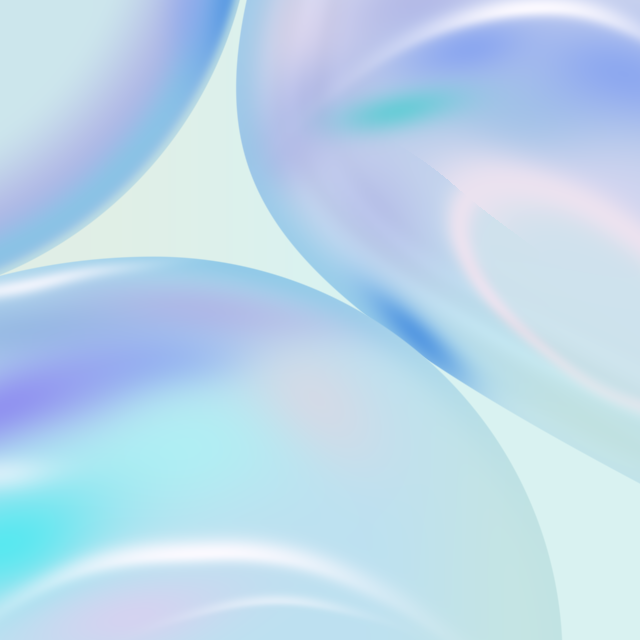
Reproduce this background procedurally as a WebGL 2 fragment shader.

```glsl
#version 300 es
precision highp float;
// Three large iridescent glass bubbles nearly touching over a pale mint field.
// Each outline is an analytic curve; soft rotated washes tint the film inside,
// and parabolic arcs, rim falloffs and gentle gradient noise shape the light.

#define EDGE_PIXELS 1.0
#define FOLD_SCALE 9.0
#define FOLD_AMOUNT 0.035
#define WARP 0.012
#define ARC_GLOW 0.97

uniform vec2 u_resolution;
out vec4 fragColor;

const vec3 WHITE = vec3(0.99, 0.98, 1.0);
const vec3 PALE = vec3(0.80, 0.90, 0.925);
const vec3 ICE = vec3(0.74, 0.88, 0.94);
const vec3 SAGE = vec3(0.77, 0.895, 0.89);
const vec3 AQUA = vec3(0.69, 0.94, 0.955);
const vec3 CYAN = vec3(0.33, 0.91, 0.94);
const vec3 TEAL = vec3(0.36, 0.80, 0.83);
const vec3 SKY = vec3(0.52, 0.77, 0.90);
const vec3 BLUE = vec3(0.31, 0.58, 0.88);
const vec3 PERIWINKLE = vec3(0.54, 0.65, 0.94);
const vec3 VIOLET = vec3(0.56, 0.56, 0.94);
const vec3 LAVENDER = vec3(0.69, 0.71, 0.90);
const vec3 PINK = vec3(0.90, 0.85, 0.92);

vec2 gradientAt(vec2 cell) {
    float h = fract(sin(dot(cell, vec2(127.1, 311.7))) * 43758.5) * 6.2832;
    return vec2(cos(h), sin(h));
}

float gradientNoise(vec2 p) {
    vec2 i = floor(p), f = fract(p), e = vec2(1, 0);
    vec2 u = f * f * f * (f * (f * 6.0 - 15.0) + 10.0);
    float low = mix(dot(gradientAt(i), f), dot(gradientAt(i + e), f - e), u.x);
    float high = mix(dot(gradientAt(i + e.yx), f - e.yx), dot(gradientAt(i + 1.0), f - 1.0), u.x);
    return mix(low, high, u.y);
}

// Offset from a center, measured in rotated elliptical units
vec2 local(vec2 p, vec2 center, vec2 size, float angle) {
    float c = cos(angle), s = sin(angle);
    return mat2(c, -s, s, c) * (p - center) / size;
}

// Soft elliptical stain; spot holds center and size
void wash(inout vec3 col, vec2 p, vec4 spot, float angle, vec3 tint, float amount) {
    vec2 q = local(p, spot.xy, spot.zw, angle);
    col = mix(col, tint, amount * exp(-dot(q, q)));
}

// Parabolic light arc; size holds reach and thickness
float arc(vec2 p, vec2 apex, float bend, vec2 size) {
    vec2 d = p - apex;
    d.y += bend * d.x * d.x;
    d /= size;
    d.y *= d.y < 0.0 ? 1.3 : 0.85;
    return exp(-dot(d, d));
}

float falloff(float depth, float width) {
    return exp(-depth * depth / (width * width));
}

vec3 leftBubble(vec2 p, float depth) {
    vec3 col = mix(LAVENDER, PALE, smoothstep(0.06, 0.21, depth));
    col = mix(col, SKY, 0.85 * falloff(depth - 0.03, 0.04));
    wash(col, p, vec4(0.36, 1.0, 0.045, 0.13), -0.25, BLUE, 0.9);
    wash(col, p, vec4(0.30, 0.99, 0.04, 0.10), -0.1, PERIWINKLE, 0.5);
    return mix(col, SAGE, 0.75 * falloff(depth, 0.012));
}

vec3 rightBubble(vec2 p, float depth) {
    vec3 col = mix(ICE, vec3(0.80, 0.83, 0.93), smoothstep(0.45, 0.85, p.y));
    wash(col, p, vec4(0.48, 0.94, 0.10, 0.09), 0.5, PINK, 0.7);
    wash(col, p, vec4(0.65, 1.0, 0.12, 0.06), 0.3, LAVENDER, 0.8);
    wash(col, p, vec4(0.49, 0.84, 0.12, 0.07), 0.7, LAVENDER, 0.8);
    wash(col, p, vec4(0.83, 0.82, 0.22, 0.09), -0.1, vec3(0.62, 0.76, 0.90), 0.9);
    wash(col, p, vec4(0.73, 0.92, 0.11, 0.05), 0.2, PERIWINKLE, 0.95);
    wash(col, p, vec4(0.98, 0.88, 0.16, 0.08), -0.2, PERIWINKLE, 0.95);
    wash(col, p, vec4(0.62, 0.825, 0.10, 0.03), 0.15, TEAL, 0.85);
    wash(col, p, vec4(0.96, 0.68, 0.16, 0.10), -0.2, vec3(0.83, 0.83, 0.94), 0.8);
    wash(col, p, vec4(0.59, 0.67, 0.12, 0.07), -0.8, LAVENDER, 0.65);
    wash(col, p, vec4(0.44, 0.76, 0.06, 0.05), 0.4, LAVENDER, 0.6);
    // Pink-rimmed inner reflection
    vec2 q = local(p, vec2(0.94, 0.53), vec2(0.26, 0.115), -0.65);
    float ring = length(q) - 1.0;
    col = mix(col, vec3(0.82, 0.89, 0.925), 0.8 * (1.0 - smoothstep(-0.25, 0.25, ring)));
    col = mix(col, vec3(0.94, 0.89, 0.94), 0.85 * falloff(ring, q.y > 0.0 ? 0.28 : 0.10));
    wash(col, p, vec4(0.94, 0.33, 0.24, 0.07), -0.5, SAGE, 0.9);
    // Streaked folds follow the outline
    float folds = gradientNoise(vec2(depth * FOLD_SCALE * 3.0, p.y * FOLD_SCALE * 0.5));
    col += FOLD_AMOUNT * folds * falloff(depth - 0.09, 0.08);
    col = mix(col, SKY, 0.6 * falloff(depth, 0.045) * smoothstep(0.35, 0.5, p.y));
    wash(col, p, vec4(0.645, 0.48, 0.10, 0.028), -0.75, BLUE, 0.9);
    return mix(col, WHITE, ARC_GLOW * arc(p, vec2(0.835, 0.985), 1.3, vec2(0.20, 0.019)));
}

vec3 lowerBubble(vec2 p, float depth) {
    vec3 col = mix(ICE, SAGE, smoothstep(0.55, 0.85, p.x));
    wash(col, p, vec4(0.05, 0.49, 0.28, 0.06), 0.08, vec3(0.59, 0.73, 0.89), 0.95);
    wash(col, p, vec4(0.35, 0.51, 0.20, 0.045), -0.1, LAVENDER, 0.85);
    wash(col, p, vec4(0.24, 0.425, 0.17, 0.05), 0.15, PERIWINKLE, 0.75);
    wash(col, p, vec4(0.27, 0.30, 0.22, 0.10), 0.1, AQUA, 0.9);
    wash(col, p, vec4(0.0, 0.36, 0.21, 0.065), 0.35, VIOLET, 0.95);
    wash(col, p, vec4(0.50, 0.37, 0.13, 0.08), -0.7, vec3(0.84, 0.85, 0.90), 0.85);
    wash(col, p, vec4(0.0, 0.15, 0.17, 0.085), 0.3, CYAN, 0.95);
    wash(col, p, vec4(0.0, 0.255, 0.09, 0.025), 0.1, WHITE, 0.55);
    wash(col, p, vec4(0.21, 0.035, 0.16, 0.055), 0.25, vec3(0.84, 0.82, 0.94), 0.9);
    // Cool upper rim, then reflected strips and the main arcs
    col = mix(col, SKY, 0.75 * falloff(depth, 0.035) * falloff(p.x - 0.37, 0.30));
    wash(col, p, vec4(0.04, 0.556, 0.17, 0.013), 0.16, WHITE, 0.8);
    col = mix(col, WHITE, ARC_GLOW * arc(p, vec2(0.32, 0.140), 0.92, vec2(0.27, 0.021)));
    return mix(col, WHITE, 0.5 * arc(p, vec2(0.43, 0.058), 1.0, vec2(0.13, 0.009)));
}

void main() {
    vec2 p = gl_FragCoord.xy / u_resolution;
    float aa = EDGE_PIXELS / min(u_resolution.x, u_resolution.y);
    vec2 film = p + WARP * vec2(gradientNoise(p * 5.0), gradientNoise(p * 5.0 + 17.0));

    // Signed depths inside the outlines: circle, hyperbola, split ellipse
    float leftDepth = 0.643 - length(p - vec2(-0.247, 1.164));
    float t = 0.609 - p.y, bow = sqrt(t * t + 0.11);
    float slope = 0.85 + 1.4 * t / bow;
    float rightDepth = (p.x - 0.85 * t - 1.4 * bow) / sqrt(1.0 + slope * slope);
    vec2 q = p - vec2(0.241, -0.029);
    q /= vec2(q.x < 0.0 ? 0.79 : 0.638, 0.628);
    float lowerDepth = 0.63 * (1.0 - length(q));

    vec3 col = mix(vec3(0.88, 0.935, 0.90), vec3(0.85, 0.95, 0.945), smoothstep(0.1, 0.6, p.x));
    col = mix(col, leftBubble(film, leftDepth), smoothstep(-aa, aa, leftDepth));
    col = mix(col, rightBubble(film, rightDepth), smoothstep(-aa, aa, rightDepth));
    col = mix(col, lowerBubble(film, lowerDepth), smoothstep(-aa, aa, lowerDepth));
    fragColor = vec4(clamp(col, 0.0, 1.0), 1.0);
}
```
